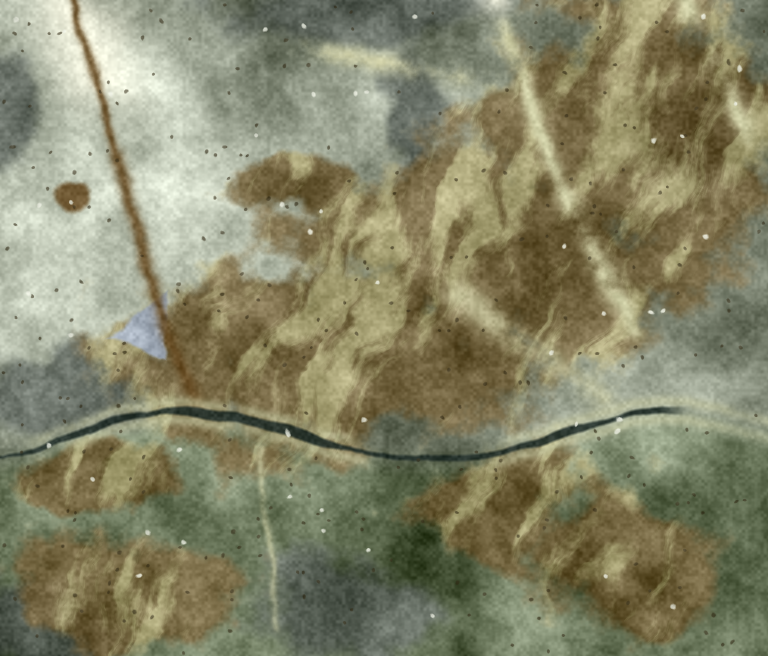
This texture is drawn by a Shadertoy shader. Its source:

```glsl
// Weathered stone with rusty stains, pale veins and a dark wavy crack

float hash(vec2 p) {
    return fract(sin(dot(p, vec2(127.1, 311.7))) * 43758.5453);
}

float noise(vec2 p) {
    vec2 i = floor(p), f = fract(p);
    f = f * f * (3.0 - 2.0 * f);
    return mix(mix(hash(i), hash(i + vec2(1, 0)), f.x),
               mix(hash(i + vec2(0, 1)), hash(i + vec2(1, 1)), f.x), f.y);
}

float fbm(vec2 p) {
    float sum = 0.0, amp = 0.5;
    for (int i = 0; i < 6; i++) {
        sum += amp * noise(p);
        p = mat2(1.6, 1.2, -1.2, 1.6) * p + 7.3;
        amp *= 0.5;
    }
    return sum;
}

// Positive inside an ellipse, falling off outside
float blob(vec2 p, vec2 center, vec2 radius) {
    return 1.0 - length((p - center) / radius);
}

float segment(vec2 p, vec2 a, vec2 b) {
    vec2 d = b - a;
    return length(p - a - d * clamp(dot(p - a, d) / dot(d, d), 0.0, 1.0));
}

// Soft line that is full at its center
float vein(vec2 p, vec2 a, vec2 b, float width) {
    float d = segment(p, a, b) / width;
    return exp(-d * d);
}

// Scattered specks, one candidate per cell
float specks(vec2 p, float scale, float share) {
    vec2 cell = floor(p * scale);
    vec2 offset = 0.3 + 0.4 * vec2(hash(cell + 3.1), hash(cell + 8.7));
    float d = length(fract(p * scale) - offset);
    return step(1.0 - share, hash(cell)) * smoothstep(0.3, 0.1, d);
}

void mainImage(out vec4 fragColor, in vec2 fragCoord) {
    vec2 p = fragCoord / iResolution.y;
    vec2 w = p + 0.1 * (vec2(fbm(p * 7.0), fbm(p * 7.0 + 19.0)) - 0.49);
    vec2 fine = p + 0.02 * (vec2(fbm(p * 22.0), fbm(p * 22.0 + 5.0)) - 0.49);
    float cloud = fbm(p * 6.0 + 31.0) - 0.49;
    float mottle = fbm(p * 17.0 + 4.0) - 0.49;
    vec2 along = mat2(0.9, 0.44, -0.44, 0.9) * w;
    float streak = fbm(along * vec2(32.0, 9.0)) - 0.49;

    // Grey stone, paler at the upper left, greener below the crack
    float crackY = 0.335 + 0.04 * cos(8.5 * (p.x - 0.28)) + 0.025 * (fbm(p.xx * vec2(9.0, 2.0)) - 0.49);
    float below = smoothstep(-0.02, 0.04, crackY - p.y);
    float light = smoothstep(-0.3, 0.5, blob(w, vec2(0.15, 0.72), vec2(0.48, 0.42)) + cloud);
    vec3 color = mix(vec3(0.52, 0.55, 0.48), vec3(0.69, 0.72, 0.65), light);
    color = mix(color, vec3(0.45, 0.50, 0.39), below);
    color += 0.55 * cloud + 0.4 * mottle;

    // Dark grey patches
    float dark = blob(w, vec2(0.62, 0.83), vec2(0.06, 0.10));
    dark = max(dark, blob(w, vec2(0.0, 0.84), vec2(0.07, 0.10)));
    dark = max(dark, blob(w, vec2(0.55, 0.99), vec2(0.24, 0.06)));
    dark = max(dark, blob(w, vec2(1.06, 0.79), vec2(0.12, 0.09)));
    dark = max(dark, blob(w, vec2(0.12, 0.41), vec2(0.19, 0.06)));
    dark = max(dark, blob(w, vec2(0.52, 0.06), vec2(0.14, 0.09)));
    dark = max(dark, blob(w, vec2(0.02, 0.03), vec2(0.16, 0.08)));
    color = mix(color, vec3(0.34, 0.37, 0.34) + 0.4 * mottle, 0.85 * smoothstep(-0.2, 0.35, dark + mottle));

    // Rust stains with straw colored streaks
    float rust = blob(w, vec2(0.54, 0.46), vec2(0.32, 0.14));
    rust = max(rust, blob(w, vec2(0.76, 0.61), vec2(0.34, 0.16)));
    rust = max(rust, blob(w, vec2(1.0, 0.80), vec2(0.24, 0.20)));
    rust = max(rust, blob(w, vec2(0.45, 0.71), vec2(0.10, 0.05)));
    rust = max(rust, blob(w, vec2(0.74, 0.22), vec2(0.14, 0.09)));
    rust = max(rust, blob(w, vec2(0.15, 0.28), vec2(0.15, 0.05)));
    rust = max(rust, blob(w, vec2(0.17, 0.10), vec2(0.18, 0.09)));
    rust = max(rust, blob(w, vec2(0.97, 0.14), vec2(0.14, 0.12)));
    float stain = smoothstep(-0.15, 0.25, rust + 1.1 * mottle + 0.8 * cloud);
    vec3 rustColor = mix(vec3(0.41, 0.34, 0.19), vec3(0.66, 0.63, 0.44), smoothstep(-0.02, 0.24, streak + 0.4 * cloud));
    color = mix(color, rustColor + 0.4 * mottle, 0.88 * stain);

    // Pale veins and bright corner
    float pale = vein(fine, vec2(0.77, 0.96), vec2(0.86, 0.70), 0.012);
    pale = max(pale, vein(fine, vec2(0.86, 0.70), vec2(0.97, 0.50), 0.016));
    pale = max(pale, vein(fine, vec2(0.44, 0.93), vec2(0.78, 0.87), 0.015));
    pale = max(pale, vein(fine, vec2(1.03, 1.02), vec2(1.15, 0.78), 0.016));
    pale = max(pale, vein(fine, vec2(0.70, 0.55), vec2(0.92, 0.39), 0.020) * 0.7);
    pale = max(pale, vein(fine, vec2(0.40, 0.32), vec2(0.42, 0.04), 0.006) * 0.6);
    color = mix(color, vec3(0.82, 0.82, 0.66), pale * smoothstep(-0.25, 0.15, mottle));
    float glare = vein(w, vec2(0.09, 1.0), vec2(0.17, 0.88), 0.055) + vein(w, vec2(0.76, 1.0), vec2(0.76, 0.98), 0.025);
    color = mix(color, vec3(0.98, 0.98, 0.90), clamp(glare, 0.0, 1.0) * 0.9);

    // Bluish chip beside the rusty vein
    float chip = max(max(p.x - 0.25, 0.455 - p.y + 0.3 * (0.25 - p.x)), p.y - 0.54 + 0.7 * (0.24 - p.x));
    color = mix(color, vec3(0.64, 0.68, 0.73) + 0.3 * mottle, smoothstep(0.004, -0.004, chip + 0.03 * mottle));
    float rusty = vein(fine, vec2(0.11, 1.0), vec2(0.18, 0.76), 0.008);
    rusty = max(rusty, vein(fine, vec2(0.18, 0.76), vec2(0.24, 0.54), 0.011));
    rusty = max(rusty, vein(fine, vec2(0.24, 0.54), vec2(0.30, 0.38), 0.010));
    rusty = max(rusty, smoothstep(-0.1, 0.3, blob(fine, vec2(0.11, 0.70), vec2(0.03, 0.025))));
    color = mix(color, vec3(0.39, 0.28, 0.12), 0.85 * rusty);

    // Crack with pale lips
    float gap = p.y - crackY;
    float lip = exp(-pow((abs(gap) - 0.014) / 0.009, 2.0));
    color = mix(color, vec3(0.76, 0.77, 0.62), 0.6 * lip * smoothstep(-0.2, 0.2, mottle + cloud));
    float width = 0.002 + 0.008 * noise(p.xx * vec2(13.0, 3.0));
    float open = 1.0 - smoothstep(1.0, 1.06, p.x);
    color = mix(color, vec3(0.13, 0.18, 0.16), 0.9 * open * smoothstep(width + 0.003, width - 0.003, abs(gap)));

    // Specks and grain
    color = mix(color, vec3(0.22, 0.19, 0.11), 0.6 * specks(fine, 75.0, 0.05));
    color = mix(color, vec3(0.92, 0.93, 0.88), 0.8 * specks(fine, 60.0, 0.008));
    color += 0.10 * (noise(p * 210.0) - 0.5) + 0.07 * (noise(p * 95.0) - 0.5);
    fragColor = vec4(clamp(color, 0.0, 1.0), 1.0);
}
```
